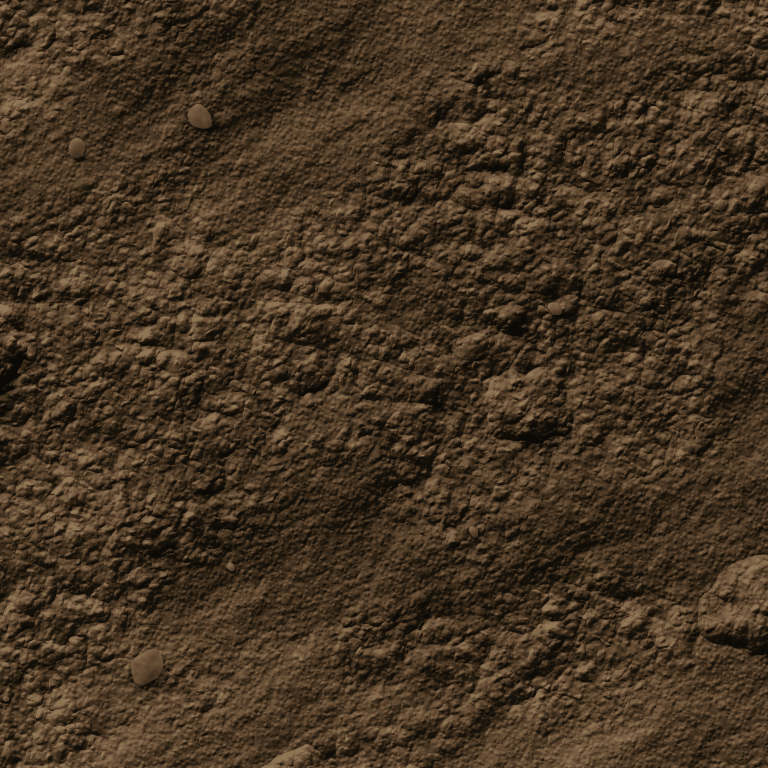
Write a three.js fragment shader that draws this texture.

```glsl
// Damp crumbly soil: a height field of noise, clods, crumbs and grains is lit
// from the upper left, given cast shadows and dark gaps, then toned through a
// brown ramp. A few small tan pebbles are scattered on top.
varying vec2 vUv;

const vec3 PIT    = vec3(0.09, 0.07, 0.04);
const vec3 SHADE  = vec3(0.19, 0.14, 0.08);
const vec3 EARTH  = vec3(0.27, 0.20, 0.13);
const vec3 LOAM   = vec3(0.36, 0.27, 0.18);
const vec3 DRY    = vec3(0.44, 0.34, 0.24);
const vec3 GLINT  = vec3(0.53, 0.43, 0.31);
const vec2 LIGHT  = vec2(-0.45, 0.89);   // direction towards the light
const float BASE_TONE = 0.445;
const float RELIEF    = 0.62;            // contrast of the lit slopes
const float SHADOW    = 0.36;
const float GAP       = 35.0;            // darkening between the crumbs
const float CLOD_FREQ  = 7.0;
const float CRUMB_FREQ = 25.0;
const float BIT_FREQ   = 62.0;
const float GRAIN_FREQ = 145.0;
const float EPS = 0.0009;                // half step for the slope
const int PEBBLES = 18;

float hash(vec2 p) {
  return fract(sin(dot(p, vec2(127.1, 311.7))) * 43758.5453);
}

vec2 hash2(vec2 p) {
  return vec2(hash(p), hash(p + 57.3));
}

float noise(vec2 p) {
  vec2 i = floor(p), f = fract(p);
  f = f * f * (3.0 - 2.0 * f);
  float low = mix(hash(i), hash(i + vec2(1.0, 0.0)), f.x);
  float high = mix(hash(i + vec2(0.0, 1.0)), hash(i + 1.0), f.x);
  return mix(low, high, f.y);
}

mat2 rotation(float a) {
  return mat2(cos(a), sin(a), -sin(a), cos(a));
}

// Offset for bending shapes, centred on zero
vec2 warp(vec2 p, float freq) {
  p = rotation(freq) * p * freq;
  return vec2(noise(p), noise(p + 40.0)) - 0.5;
}

// Puffy noise with sharp creases
float billow(vec2 p, float freq) {
  return abs(2.0 * noise(rotation(freq) * p * freq + freq) - 1.0);
}

float fbm(vec2 p) {
  float sum = 0.0, amp = 0.5;
  mat2 turn = rotation(0.65) * 2.03;
  for (int i = 0; i < 5; i++) {
    sum += amp * noise(p);
    p = turn * p + 11.7;
    amp *= 0.5;
  }
  return sum;
}

// Scattered rounded domes, one candidate per cell; keep is their density
float lumps(vec2 p, float freq, float keep) {
  p = rotation(freq) * p * freq + freq;
  vec2 home = floor(p);
  float top = 0.0;
  for (int y = -1; y <= 1; y++) {
    for (int x = -1; x <= 1; x++) {
      vec2 cell = home + vec2(float(x), float(y));
      vec2 seed = hash2(cell + 3.1);
      float radius = mix(0.27, 0.58, seed.x * seed.y + 0.3 * seed.x);
      vec2 d = (p - cell - 0.2 - 0.6 * hash2(cell)) / radius;
      float dome = max(1.0 - dot(d, d), 0.0) * radius;
      top = max(top, dome * step(hash(cell + 8.9), keep));
    }
  }
  return top / freq;
}

float clods(vec2 p) {
  return lumps(p + 0.03 * warp(p, 22.0) + 0.012 * warp(p, 55.0), CLOD_FREQ, 0.15);
}

// Large forms that cast shadows; rough is 1 in crumbly zones, 0 in smooth mud
float coarseHeight(vec2 p, float rough) {
  vec2 along = rotation(-0.6) * p;
  float h = 0.075 * fbm(along * vec2(4.0, 6.5)) + 0.55 * clods(p);
  h += 0.012 * rough * billow(p, 19.0);
  return h + 0.45 * rough * lumps(p + 0.022 * warp(p, 36.0), CRUMB_FREQ, 0.5);
}

float fineHeight(vec2 p, float rough) {
  vec2 jag = warp(p, 88.0);
  float h = rough * 0.0062 * billow(p, 41.0) + mix(0.3, 1.0, rough) * 0.0034 * billow(p, 86.0);
  h += mix(0.14, 0.48, rough) * lumps(p + 0.009 * jag, BIT_FREQ, 0.75);
  h += 0.36 * lumps(p + 0.003 * jag, GRAIN_FREQ, 0.85);
  return h + 0.0022 * noise(rotation(0.5) * p * 205.0) + 0.0018 * noise(rotation(1.3) * p * 132.0);
}

vec3 soilColour(float tone) {
  float t = tone * 5.0;
  vec3 c = mix(PIT, SHADE, clamp(t, 0.0, 1.0));
  c = mix(c, EARTH, clamp(t - 1.0, 0.0, 1.0));
  c = mix(c, LOAM, clamp(t - 2.0, 0.0, 1.0));
  c = mix(c, DRY, clamp(t - 3.0, 0.0, 1.0));
  c = mix(c, GLINT, clamp(t - 4.0, 0.0, 1.3));
  return c * (1.0 - 0.5 * clamp(-tone * 3.0, 0.0, 1.0));
}

void main() {
  vec2 p = vUv;
  float rough = smoothstep(0.34, 0.56, fbm(rotation(-0.6) * p * vec2(4.0, 6.5) + 5.0));
  rough = max(rough, 0.8 * smoothstep(0.0, 0.012, clods(p)));

  // Slope facing the light
  vec2 lit = p + LIGHT * EPS, away = p - LIGHT * EPS;
  float fineLit = fineHeight(lit, rough), fineAway = fineHeight(away, rough);
  float slope = coarseHeight(away, rough) + fineAway - coarseHeight(lit, rough) - fineLit;
  slope /= 2.0 * EPS;
  float tone = BASE_TONE + RELIEF * slope / sqrt(1.0 + 0.6 * slope * slope);
  tone += GAP * (0.5 * (fineLit + fineAway) - 0.0055);

  // Cast shadows: look towards the light for higher ground
  float ground = coarseHeight(p, rough), blocked = 0.0;
  for (int i = 1; i <= 4; i++) {
    float reach = 0.005 * float(i) + 0.0016 * float(i * i);
    float rise = coarseHeight(p + LIGHT * reach, rough) - ground;
    blocked = max(blocked, rise - 0.5 * reach);
  }
  tone -= SHADOW * smoothstep(0.0, 0.011, blocked);
  tone += 0.4 * (fbm(p * 3.0 + 21.0) - 0.48) + 0.08 * (0.5 - rough);

  // Pebbles, few of them large, with shadows on the side away from the light
  for (int i = 0; i < PEBBLES; i++) {
    vec2 seed = vec2(float(i) * 5.13, float(i * i) * 0.71 + 4.3);
    float size = mix(0.004, 0.025, pow(float(i + 1) / float(PEBBLES), 7.0));
    vec2 d = (p - hash2(seed)) / size;
    mat2 turn = rotation(6.28 * hash(seed + 6.0));
    vec2 oval = vec2(1.0, 1.3);
    float edge = length(turn * d * oval) + 0.35 * (noise(d * 1.3 + seed) - 0.5);
    float dark = length(turn * (d + 0.45 * LIGHT) * oval);
    tone -= 0.4 * (1.0 - smoothstep(0.7, 1.4, dark));
    float face = 0.66 + 0.36 * dot(d, LIGHT) + 0.6 * (fbm(p * 90.0) - 0.48);
    float soft = 0.0013 / size;
    tone = mix(tone, face, 1.0 - smoothstep(1.0 - soft, 1.0 + soft, edge));
  }

  gl_FragColor = vec4(soilColour(tone), 1.0);
}
```
